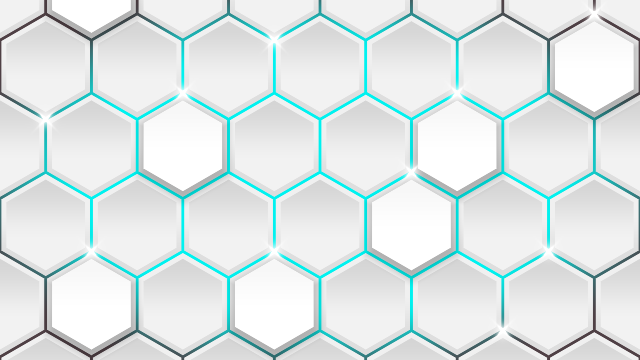
This pattern is drawn by a WebGL 1 fragment shader. Its source:

```glsl
precision highp float;

uniform vec2 u_resolution;

// Lengths are in cell widths
const float COLUMNS = 7.0;
const float ROW_PITCH = 0.8660254;
const float FIRST_ROW_Y = 0.611;
const float CORNER_RADIUS = 0.57735;
const float FACE_RADIUS = 0.43;
const float LINE_HALF_WIDTH = 0.0155;
const vec2 SHADOW_OFFSET = vec2(0.008, -0.05);
const float SHADOW_STRENGTH = 0.2;
const float RAY_LENGTH = 0.27;
const float RAY_WIDTH = 0.013;
const float GLOW_RADIUS = 0.085;

const vec3 LINE_BRIGHT = vec3(0.0, 0.95, 0.94);
const vec3 LINE_DARK = vec3(0.31, 0.25, 0.27);

// Raised cells: one column bit mask per row
const vec4 RAISED_ROWS = vec4(10.0, 16.0, 36.0, 64.0);
const float RAISED_TOP_ROW = 2.0;

float hexDistance(vec2 q) {
  q = abs(q);
  return max(q.x, 0.5 * q.x + ROW_PITCH * q.y);
}

float isEqual(float a, float b) {
  return 1.0 - step(0.5, abs(a - b));
}

float isRaised(float column, float row) {
  vec4 selected = vec4(1.0) - step(0.5, abs(vec4(0.0, 1.0, 2.0, 3.0) - row));
  float mask = dot(RAISED_ROWS, selected) + RAISED_TOP_ROW * isEqual(row, 4.0);
  return step(0.5, mod(floor(mask / exp2(column) + 0.01), 2.0));
}

// Two crossed diagonal rays around a soft core
float sparkle(vec2 s) {
  vec2 diagonal = abs(vec2(s.x + s.y, s.x - s.y)) * 0.7071;
  vec2 fade = max(1.0 - diagonal / RAY_LENGTH, 0.0);
  vec2 across = diagonal.yx / RAY_WIDTH;
  vec2 rays = fade * fade * exp(-across * across);
  float core = exp(-dot(s, s) / (GLOW_RADIUS * GLOW_RADIUS));
  return min(0.8 * core + rays.x + rays.y, 1.0);
}

void main() {
  vec2 p = gl_FragCoord.xy / u_resolution.x * COLUMNS;
  float pixel = COLUMNS / u_resolution.x;
  float baseRow = floor((p.y - FIRST_ROW_Y) / ROW_PITCH + 0.5);

  vec2 cellPoint = vec2(0.0);
  float nearest = 10.0;
  float raised = 0.0;
  float shadow = 0.0;
  float light = 0.0;

  // Nearest cell, with shadows and sparkles from its neighbours
  for (int j = -1; j <= 1; j++) {
    float row = baseRow + float(j);
    float shift = 0.5 * mod(row, 2.0);
    float baseColumn = floor(p.x - shift + 0.5);
    for (int i = -1; i <= 1; i++) {
      float column = baseColumn + float(i);
      vec2 q = p - vec2(column + shift, FIRST_ROW_Y + row * ROW_PITCH);
      float up = isRaised(column, row);
      float d = hexDistance(q);
      if (d < nearest) {
        nearest = d;
        cellPoint = q;
        raised = up;
      }
      float dropShadow = 1.0 - smoothstep(0.40, 0.57, hexDistance(q - SHADOW_OFFSET));
      shadow = max(shadow, up * dropShadow);

      float topSpark = max(up, isEqual(column, row + 6.0) * step(row, 0.5));
      float bottomSpark = isEqual(column, 3.0 * (row - 3.0)) * step(2.5, row);
      vec2 corner = vec2(0.0, CORNER_RADIUS);
      light = max(light, topSpark * sparkle(q - corner));
      light = max(light, bottomSpark * sparkle(q + corner));
    }
  }

  // Rim and flat face
  float faceCover = 1.0 - smoothstep(-0.5, 0.5, (nearest - FACE_RADIUS) / pixel);
  float rim = mix(0.87, 0.94, smoothstep(-0.35, 0.1, cellPoint.y));
  float flatFace = mix(0.95, 0.835, smoothstep(-0.2, 0.5, cellPoint.y));
  vec3 color = vec3(mix(rim, flatFace, faceCover));

  // Glowing lines, fading to dark towards the canvas corners
  float radius = length(2.0 * gl_FragCoord.xy / u_resolution - 1.0);
  vec3 lineColor = mix(LINE_BRIGHT, LINE_DARK, smoothstep(0.72, 1.16, radius));
  float edge = 0.5 - nearest - LINE_HALF_WIDTH;
  color = mix(color, lineColor, 1.0 - smoothstep(-0.5, 0.5, edge / pixel));

  // Raised white faces over their shadows
  color *= 1.0 - SHADOW_STRENGTH * shadow;
  float raisedFace = mix(1.0, 0.965, smoothstep(-0.1, 0.5, cellPoint.y));
  color = mix(color, vec3(raisedFace), faceCover * raised);

  color = mix(color, vec3(1.0), light);
  gl_FragColor = vec4(color, 1.0);
}
```
